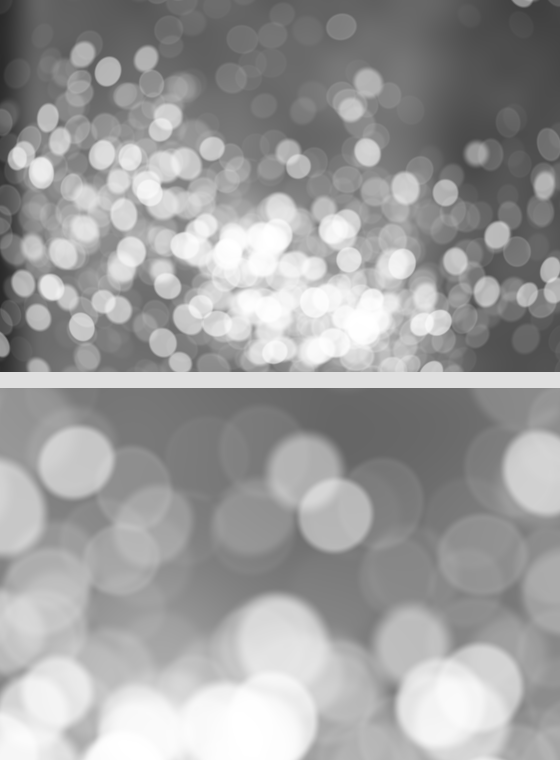
Top: the whole. Bottom: its middle third, enlarged.
Write a Shadertoy shader that draws this background.

```glsl
#define LAYERS 13
#define CELL 0.1
#define RADIUS_MIN 0.031
#define RADIUS_MAX 0.041
#define SOFT_FAR 0.012
#define SOFT_NEAR 0.0035
#define STRAY 0.05
#define BRIGHT_SHARE 0.17
#define RIM 0.22
#define BASE_GREY 0.37
#define HAZE 0.27

vec3 hash3(vec3 p) {
    p = fract(p * vec3(0.1031, 0.1030, 0.0973));
    p += dot(p, p.yxz + 33.33);
    return fract((p.xxy + p.yxx) * p.zyx);
}

float valueNoise(vec2 p) {
    vec2 i = floor(p), f = fract(p);
    f = f * f * (3.0 - 2.0 * f);
    float a = hash3(vec3(i, 71.0)).x;
    float b = hash3(vec3(i + vec2(1, 0), 71.0)).x;
    float c = hash3(vec3(i + vec2(0, 1), 71.0)).x;
    float d = hash3(vec3(i + vec2(1, 1), 71.0)).x;
    return mix(mix(a, b, f.x), mix(c, d, f.x), f.y);
}

float blob(vec2 p, vec2 center, vec2 size) {
    vec2 d = (p - center) / size;
    return exp(-dot(d, d));
}

// How densely the lights gather at a point, 0 to 1
float lightDensity(vec2 p) {
    float d = 0.55 * blob(p, vec2(0.28, 0.42), vec2(0.34, 0.40));
    d += 0.85 * blob(p, vec2(0.66, 0.32), vec2(0.13, 0.17));
    d += 1.00 * blob(p, vec2(0.95, 0.13), vec2(0.27, 0.19));
    d += 0.40 * blob(p, vec2(1.04, 0.50), vec2(0.14, 0.18));
    d += 0.22 * blob(p, vec2(1.44, 0.32), vec2(0.16, 0.26));
    return min(d, 1.0);
}

// Dim, blurred scene behind the lights
float backdrop(vec2 p, float aspect) {
    float mottle = 0.65 * valueNoise(p * 5.0) + 0.35 * valueNoise(p * 11.0 + 7.0);
    float grey = BASE_GREY + 0.13 * (mottle - 0.5);
    grey += 0.07 * blob(p, vec2(0.9, 0.7), vec2(0.3, 0.35));
    grey -= 0.08 * smoothstep(0.72, 0.85, p.x / aspect);
    grey += HAZE * lightDensity(p);
    return grey * mix(0.4, 1.0, smoothstep(-0.01, 0.12, p.x));
}

// Coverage of one lens disc, with a faint brighter rim
float lensDisc(vec2 d, float radius, float soft, float rim) {
    float r = length(d);
    float body = 1.0 - smoothstep(radius - soft, radius + soft, r);
    float ring = smoothstep(radius * 0.78, radius * 0.97, r);
    return body * (1.0 + rim * ring);
}

void mainImage(out vec4 fragColor, in vec2 fragCoord) {
    float aspect = iResolution.x / iResolution.y;
    vec2 p = fragCoord / iResolution.y;
    float grey = backdrop(p, aspect);

    // Layers of scattered discs, from blurred to crisp
    for (int layer = 0; layer < LAYERS; layer++) {
        float id = float(layer);
        float depth = id / float(LAYERS - 1);
        float soft = max(mix(SOFT_FAR, SOFT_NEAR, sqrt(depth)), 0.75 / iResolution.y);
        vec2 shift = hash3(vec3(id, 5.0, 19.0)).xy;
        vec2 home = floor(p / CELL + shift);

        for (int k = 0; k < 9; k++) {
            vec2 cell = home + vec2(k % 3 - 1, k / 3 - 1);
            vec3 place = hash3(vec3(cell + 17.0, id * 3.0 + 1.0));
            vec3 look = hash3(vec3(cell + 43.0, id * 3.0 + 2.0));
            vec2 center = (cell + place.xy - shift) * CELL;
            float density = lightDensity(center);
            if (place.z > density + STRAY) continue;

            // Squeeze toward the frame edge, plus a slight random stretch
            vec2 d = p - center;
            vec2 outward = center - 0.5 * vec2(aspect, 1.0);
            float angle = 6.2832 * look.x;
            vec2 axis = vec2(cos(angle), sin(angle));
            d += 0.45 * outward * dot(d, outward);
            d -= 0.14 * look.y * axis * dot(d, axis);

            float bright = step(1.0 - BRIGHT_SHARE, look.z);
            float faint = 0.08 + 0.34 * look.y * look.y;
            float opacity = mix(faint, 0.78, bright) * mix(0.55, 1.0, density);
            float radius = mix(RADIUS_MIN, RADIUS_MAX, look.x);
            float cover = lensDisc(d, radius, soft, RIM * (1.0 - bright));
            float glow = mix(0.86, 1.0, max(bright, density));
            grey += max(glow - grey, 0.0) * min(opacity * cover, 1.0);
        }
    }
    fragColor = vec4(vec3(clamp(grey, 0.0, 1.0)), 1.0);
}
```
